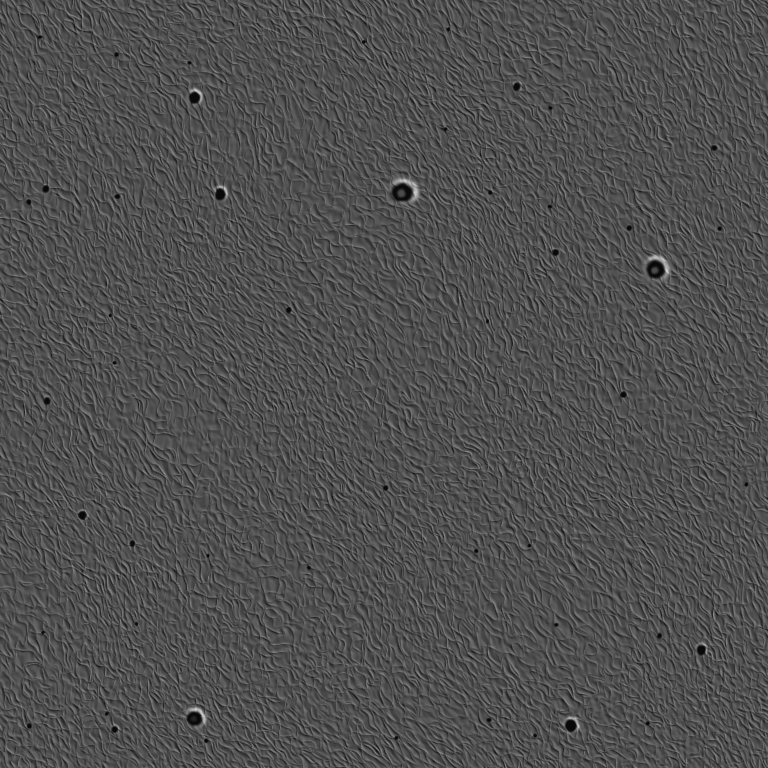
Give the GLSL for this texture, as a three.js fragment shader.

```glsl
varying vec2 vUv;

const vec2 LIGHT = vec2(0.7071, 0.7071);
const vec2 STEEP_GRAIN = vec2(0.42, -0.91);
const vec2 SHALLOW_GRAIN = vec2(0.74, -0.67);
const float BASE_GREY = 0.313;
const float PIT_GREY = 0.035;
const float FLOOR_GREY = 0.30;

float hash(vec2 p) {
  return fract(sin(dot(p, vec2(127.1, 311.7))) * 43758.5453);
}

vec2 hash2(vec2 p) {
  return vec2(hash(p), hash(p + 37.3));
}

float cornerSlope(vec2 cell, vec2 offset) {
  float angle = 6.2832 * hash(cell);
  return dot(vec2(cos(angle), sin(angle)), offset);
}

// Gradient noise, centred on zero
float noise(vec2 p) {
  vec2 i = floor(p);
  vec2 f = p - i;
  vec2 u = f * f * f * (f * (f * 6.0 - 15.0) + 10.0);
  float low = mix(cornerSlope(i, f),
                  cornerSlope(i + vec2(1.0, 0.0), f - vec2(1.0, 0.0)), u.x);
  float high = mix(cornerSlope(i + vec2(0.0, 1.0), f - vec2(0.0, 1.0)),
                   cornerSlope(i + 1.0, f - 1.0), u.x);
  return mix(low, high, u.y);
}

vec2 warp(vec2 p, float scale, float amount) {
  return p + amount * vec2(noise(p * scale + 5.2), noise(p * scale + 41.7));
}

// Coordinates across and along the grain
vec2 grainSpace(vec2 p, vec2 direction) {
  return vec2(dot(p, vec2(-direction.y, direction.x)), dot(p, direction));
}

float crease(vec2 p, vec2 direction, vec2 scale, float seed) {
  return exp(-9.0 * abs(noise(grainSpace(p, direction) * scale + seed)));
}

// Two crossing sets of thin creases over a finer rough grain
float leatherHeight(vec2 p) {
  vec2 bent = warp(warp(p, 4.0, 0.035), 60.0, 0.005);
  float strength = 0.95 + 0.5 * noise(p * 22.0 + 9.0);
  float steep = crease(bent, STEEP_GRAIN, vec2(84.0, 35.0), 3.0);
  float shallow = crease(bent, SHALLOW_GRAIN, vec2(76.0, 33.0), 61.0);
  float rough = noise(grainSpace(bent, STEEP_GRAIN) * vec2(190.0, 105.0) + 17.0);
  return strength * max(steep, shallow) + 0.9 * rough;
}

float emboss(vec2 p, float reach) {
  vec2 e = LIGHT * reach;
  return leatherHeight(p - e) - leatherHeight(p + e);
}

// One randomly placed pit per chosen cell, with a lit rim
float addPits(float shade, vec2 p, float cells, float chance,
              float minRadius, float maxRadius, float seed) {
  vec2 cell = floor(p * cells);
  vec2 key = cell + seed;
  vec2 center = (cell + mix(vec2(0.2), vec2(0.8), hash2(key))) / cells;
  float size = hash(key + 71.9);
  float radius = mix(minRadius, maxRadius, size * size * size);
  float present = step(hash(key + 13.1), chance);

  vec2 offset = warp(p, 110.0, 0.0012) - center;
  vec2 squash = mix(vec2(0.9, 1.1), vec2(1.1, 0.9), hash(key + 3.7));
  float d = length(offset * squash) / radius;
  float facing = dot(offset / max(length(offset), 0.0001), LIGHT);

  float band = (d - 1.3) / 0.28;
  float rim = exp(-band * band) * mix(0.15, 1.0, smoothstep(-0.4, 0.8, facing));
  shade += present * 0.42 * rim * smoothstep(0.002, 0.009, radius);

  float softness = mix(0.5, 0.22, smoothstep(0.002, 0.008, radius));
  float hole = 1.0 - smoothstep(0.95 - softness, 0.95 + softness, d);
  float inner = length(offset + 0.1 * radius * LIGHT) / radius;
  float bottom = 1.0 - smoothstep(0.15, 0.6, inner);
  float depth = mix(PIT_GREY, FLOOR_GREY, bottom * smoothstep(0.008, 0.012, radius));
  return mix(shade, depth, present * hole);
}

void main() {
  float shade = BASE_GREY + 0.19 * emboss(vUv, 0.001);
  shade = addPits(shade, vUv, 9.0, 0.5, 0.0024, 0.0042, 23.0);
  shade = addPits(shade, vUv, 5.0, 0.55, 0.0045, 0.0135, 58.0);
  gl_FragColor = vec4(vec3(clamp(shade, 0.0, 1.0)), 1.0);
}
```
